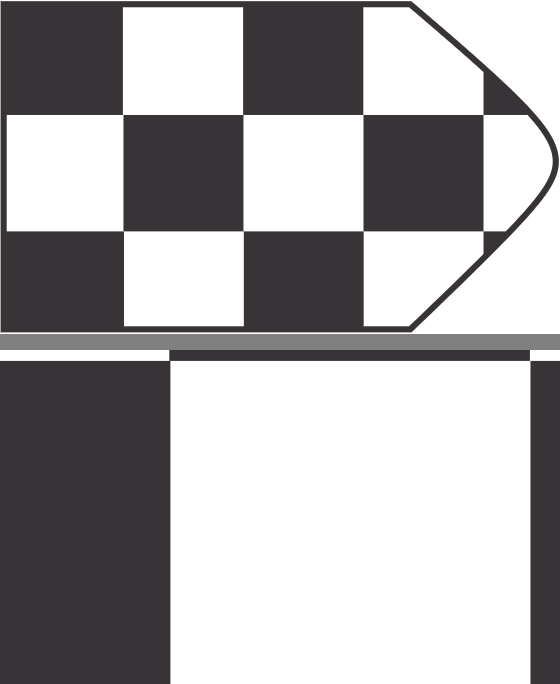
Top: the whole. Bottom: its middle third, enlarged.
Write a Shadertoy shader that draws this pattern.

```glsl
// Antialiased square wave: +1 in odd cells, -1 in even cells
vec2 squareWave(vec2 cell, vec2 pixel) {
    vec2 ramp = abs(mod(cell + 0.5, 2.0) - 1.0) - 0.5;
    return clamp(2.0 * ramp / pixel, -1.0, 1.0);
}

// Approximate distance to a rounded nose made of two hyperbola halves
float noseDistance(vec2 p) {
    float t = p.y - 222.0;
    float slope = t < 0.0 ? 1.22 : 1.065;
    float bend = t < 0.0 ? 71.2 : 49.0;
    float root = length(vec2(slope * t, bend));
    float edge = 758.0 + bend - root;
    float gradient = slope * slope * t / root;
    return (p.x - edge) / length(vec2(1.0, gradient));
}

// Panel interior: straight left, top and bottom, curved right
float panelDistance(vec2 p) {
    float box = max(9.2 - p.x, abs(p.y - 229.2) - 219.2);
    return max(box, noseDistance(p));
}

float coverage(float d, float pixel) {
    return clamp(0.5 - d / pixel, 0.0, 1.0);
}

void mainImage(out vec4 fragColor, in vec2 fragCoord) {
    // Canvas spans 768 x 459 units, y pointing down
    vec2 uv = fragCoord / iResolution.xy;
    vec2 p = vec2(uv.x, 1.0 - uv.y) * vec2(768.0, 459.0);
    float pixel = 768.0 / iResolution.x;

    // Checks, with columns drifting slightly from row to row
    vec2 pitch = vec2(164.6, 160.0);
    vec2 cell = (p - vec2(4.7, -2.0)) / pitch;
    float drift = (floor(cell.y) - 1.0) * (1.0 - cell.x / 4.0);
    cell.x -= drift / pitch.x;
    vec2 wave = squareWave(cell, pixel / pitch);
    float dark = 0.5 + 0.5 * wave.x * wave.y;

    // Border surrounds the checks; outside stays white
    float d = panelDistance(p);
    float ink = mix(1.0, dark, coverage(d, pixel));
    ink *= coverage(d - 8.4, pixel);

    fragColor = vec4(mix(vec3(1.0), vec3(0.22, 0.20, 0.21), ink), 1.0);
}
```
